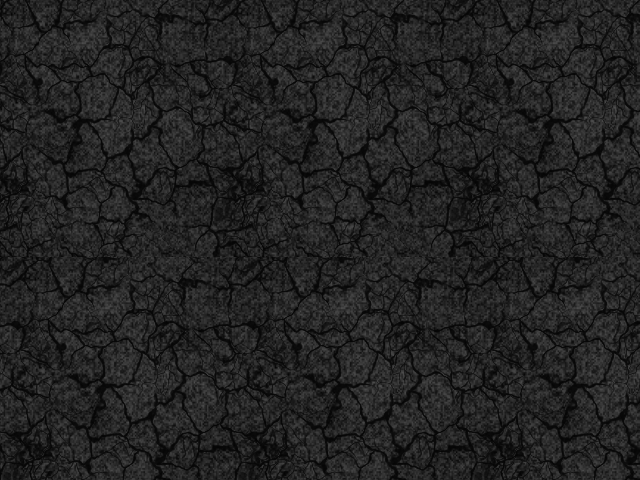
A Shadertoy shader for this texture:

```glsl
// Dark, dry, cracked ground: one tile repeated across and down, each row offset.
// Warped cell borders at two scales make the cracks; slanted ridged noise makes
// the rough crevices, and layered noise gives the grain and the uneven tone.

#define TILE vec2(0.491, 0.552)   // tile size in canvas heights
#define SEAM_Y 0.465              // height of the seam between rows
#define ROW_SHIFT 0.10            // sideways offset per row, in tiles
#define BIG_CELLS vec2(7.0, 8.0)
#define SMALL_CELLS vec2(14.0, 16.0)
#define BIG_WIDTH 0.0029          // half widths in canvas heights
#define SMALL_WIDTH 0.0015
#define GRAIN 0.165
#define GROUND_COLOR vec3(0.168)
#define CRACK_COLOR vec3(0.040)

float hash(vec2 p) {
    return fract(sin(dot(p, vec2(127.1, 311.7))) * 43758.5453);
}

vec2 hash2(vec2 p) {
    return vec2(hash(p), hash(p + 71.3));
}

// Value noise that wraps after "period" lattice cells
float noise(vec2 p, vec2 period) {
    vec2 i = floor(p), f = fract(p);
    f = f * f * (3.0 - 2.0 * f);
    vec2 a = mod(i, period), b = mod(i + 1.0, period);
    return mix(mix(hash(a), hash(vec2(b.x, a.y)), f.x),
               mix(hash(vec2(a.x, b.y)), hash(b), f.x), f.y);
}

float tileNoise(vec2 p, float cells) {
    return noise(p * cells, vec2(cells));
}

// Distance to the nearest border of wrapping random cells, in canvas heights
float borderDistance(vec2 p, vec2 cells) {
    p *= cells;
    vec2 base = floor(p), f = fract(p), nearest = vec2(0.0);
    float best = 9.0;
    for (int y = -1; y <= 1; y++)
    for (int x = -1; x <= 1; x++) {
        vec2 g = vec2(x, y);
        vec2 r = g + hash2(mod(base + g, cells)) - f;
        if (dot(r, r) < best) { best = dot(r, r); nearest = r; }
    }
    float d = 9.0;
    for (int y = -2; y <= 2; y++)
    for (int x = -2; x <= 2; x++) {
        vec2 g = vec2(x, y);
        vec2 r = g + hash2(mod(base + g, cells)) - f;
        vec2 gap = r - nearest;
        if (dot(gap, gap) > 1e-4) d = min(d, dot(0.5 * (r + nearest), normalize(gap)));
    }
    return d * TILE.y / cells.y;
}

// Soft round patch that wraps around the tile
float patchMask(vec2 p, vec2 center, float radius) {
    vec2 d = fract(p - center + 0.5) - 0.5;
    return exp(-dot(d, d) / (radius * radius));
}

float crackLine(float d, float width, float pixel) {
    return 1.0 - smoothstep(width * 0.35, width + pixel * 0.7, d);
}

void mainImage(out vec4 fragColor, in vec2 fragCoord) {
    float pixel = 1.0 / iResolution.y;

    // Tile coordinates
    vec2 p = (fragCoord * pixel - vec2(0.0, SEAM_Y)) / TILE;
    p.x += floor(p.y) * ROW_SHIFT;
    p = fract(p);

    // Jagged warp for the crack paths
    vec2 warped = p;
    float amount = 0.075;
    for (float cells = 8.0; cells < 80.0; cells *= 2.0) {
        warped += amount * (vec2(tileNoise(p, cells), tileNoise(p + 0.37, cells)) - 0.5);
        amount *= 0.52;
    }

    // Worn areas where cracks gape
    float crevice = patchMask(p, vec2(0.03, 0.26), 0.12);
    float wear = crevice + 0.8 * patchMask(p, vec2(0.60, 0.70), 0.11)
               + 0.7 * patchMask(p, vec2(0.32, 0.38), 0.10);

    // Two crack networks whose width fades in and out
    float bigDist = borderDistance(warped, BIG_CELLS);
    float smallDist = borderDistance(warped + 0.13, SMALL_CELLS);
    float vary = tileNoise(p + 0.21, 11.0);
    float bigWidth = BIG_WIDTH * (0.35 + 0.9 * vary + 0.5 * wear);
    float smallWidth = SMALL_WIDTH * (0.4 + vary + 0.6 * wear);
    float bigCrack = crackLine(bigDist, bigWidth, pixel) * smoothstep(0.08, 0.4, vary + 0.3 * wear);
    float smallCrack = crackLine(smallDist, smallWidth, pixel)
                     * smoothstep(0.3, 0.7, tileNoise(p + 0.6, 9.0) + 0.3 * wear);

    // Slanted crevices, confined to the most worn area
    vec2 slant = vec2(24.0 * warped.x - 16.0 * warped.y, 8.0 * (warped.x + warped.y));
    float ridge = abs(noise(slant, vec2(8.0)) - 0.5);
    float gouge = (1.0 - smoothstep(0.03, 0.15, ridge)) * smoothstep(0.25, 0.7, crevice);
    float crack = max(max(bigCrack, 0.75 * smallCrack), 0.85 * gouge);

    // Broad tone, pale specks, grain and hollows beside the cracks
    float tone = 0.045 * (tileNoise(p, 4.0) - 0.5) + 0.035 * (tileNoise(p, 12.0) - 0.5);
    tone += 0.04 * patchMask(p, vec2(0.35, 0.47), 0.035);
    tone += 0.04 * patchMask(p, vec2(0.30, 0.11), 0.030);
    tone += GRAIN * (tileNoise(p, 160.0) - 0.5) + 0.6 * GRAIN * (tileNoise(p, 72.0) - 0.5);
    tone -= 0.022 * exp(-bigDist / 0.005) + 0.018 * min(wear, 1.0);

    vec3 color = mix(GROUND_COLOR + tone, CRACK_COLOR + 0.15 * tone, crack);
    fragColor = vec4(clamp(color, 0.015, 1.0), 1.0);
}
```
